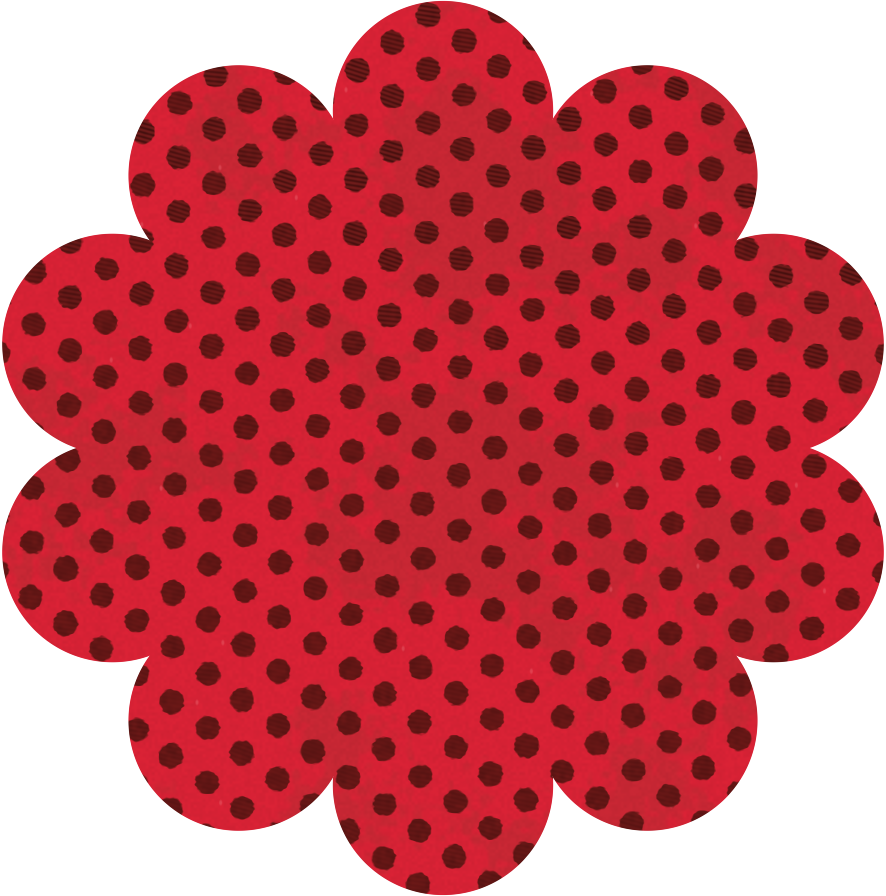
Write a Shadertoy shader that draws this pattern.

```glsl
// Ten-lobed scalloped flower on white, cut from red cloth with a slanted lattice of woven dark dots
const float TAU = 6.2831853;
const vec3 RED = vec3(0.84, 0.13, 0.205);
const vec3 RED_SHADE = vec3(0.775, 0.15, 0.20);
const vec3 RED_LINT = vec3(0.90, 0.36, 0.40);
const vec3 DOT_BROWN = vec3(0.385, 0.085, 0.08);
const vec3 DOT_THREAD = vec3(0.52, 0.15, 0.14);

float hash(vec2 p) {
    vec3 q = fract(vec3(p.xyx) * 0.1031);
    q += dot(q, q.yzx + 33.33);
    return fract((q.x + q.y) * q.z);
}

float valueNoise(vec2 p) {
    vec2 cell = floor(p), f = fract(p);
    f = f * f * (3.0 - 2.0 * f);
    float low = mix(hash(cell), hash(cell + vec2(1, 0)), f.x);
    float high = mix(hash(cell + vec2(0, 1)), hash(cell + vec2(1, 1)), f.x);
    return mix(low, high, f.y);
}

float fbm(vec2 p) {
    float sum = 0.0, weight = 0.5;
    for (int i = 0; i < 4; i++) {
        sum += weight * valueNoise(p);
        p = p * 2.03 + 17.3;
        weight *= 0.5;
    }
    return sum / 0.9375;
}

// Signed distance to an oval core ringed by round lobes
float scallopedFlower(vec2 p, vec2 ring, float lobeRadius) {
    float d = (length(p / ring) - 0.95) * ring.y;
    for (int i = 0; i < 10; i++) {
        float angle = TAU * (float(i) / 10.0 + 0.25);
        vec2 centre = ring * vec2(cos(angle), sin(angle));
        d = min(d, length(p - centre) - lobeRadius);
    }
    return d;
}

// Red ground with soft mottling, fine grain and a few specks of lint
vec3 redCloth(vec2 p) {
    float mottle = fbm(p * 9.0 + 40.0) + 0.25 * (valueNoise(p * 110.0 + 90.0) - 0.5);
    vec3 colour = mix(RED, RED_SHADE, smoothstep(0.48, 0.66, mottle));
    colour *= 1.0 + 0.05 * (valueNoise(p * 300.0 + 200.0) - 0.5);
    vec2 grid = p * 34.0 + 50.0;
    vec2 cell = floor(grid);
    vec2 offset = fract(grid) - 0.3 - 0.4 * vec2(hash(cell + 5.0), hash(cell + 9.0));
    float speck = 1.0 - smoothstep(0.02, 0.09, length(offset * vec2(1.0, 0.6)));
    return mix(colour, RED_LINT, 0.5 * speck * step(0.95, hash(cell)));
}

// Dot with a frayed rim and slanted threads: rgb colour, coverage in alpha
vec4 wovenDot(vec2 p, vec2 id, vec2 offset, float radius, float pixel) {
    vec2 jitter = vec2(hash(id + 61.0), hash(id + 83.0)) - 0.5;
    offset -= 0.0018 * jitter;
    float fray = valueNoise(p * vec2(210.0, 330.0) + 300.0) - 0.5;
    float size = radius + 0.0007 * (hash(id + 71.0) - 0.5);
    float d = length(offset * vec2(1.0, 1.0 + 0.08 * jitter.x)) - size + 0.0024 * fray;
    float soft = max(0.0013, pixel);
    float cover = 1.0 - smoothstep(-soft, soft, d);

    float slope = 0.25 + 0.3 * jitter.y;
    float thread = 0.5 + 0.5 * sin(TAU * 195.0 * (offset.y + slope * offset.x));
    float wear = mix(0.12, 0.55, smoothstep(-0.1, 0.3, p.y + 0.2 * p.x));
    wear *= 0.45 + 0.75 * hash(id + 103.0);
    vec3 colour = DOT_BROWN * (0.92 + 0.16 * valueNoise(p * 180.0 + 150.0));
    colour *= 1.0 - 0.4 * wear * (1.0 - thread);
    colour = mix(colour, DOT_THREAD, 0.55 * wear * thread);
    return vec4(colour, cover);
}

void mainImage(out vec4 fragColor, in vec2 fragCoord) {
    float pixel = 1.0 / iResolution.y;
    vec2 p = (fragCoord - 0.5 * iResolution.xy) * pixel;

    // Nearest node of the slanted dot lattice
    mat2 lattice = mat2(0.0393, -0.0292, 0.00073, 0.0607);
    vec2 node = inverse(lattice) * (p - vec2(-0.0216, -0.0016));
    vec2 id = round(node);
    vec2 offset = lattice * (node - id);

    vec4 dotLayer = wovenDot(p, id + 50.0, offset, 0.0134, pixel);
    vec3 cloth = mix(redCloth(p), dotLayer.rgb, dotLayer.a);

    // The white margin closes on every side, so the tile joins cleanly
    float edge = scallopedFlower(p, vec2(0.388, 0.376), 0.123);
    float inside = 1.0 - smoothstep(-0.6 * pixel, 0.6 * pixel, edge);
    fragColor = vec4(mix(vec3(1.0), cloth, inside), 1.0);
}
```
